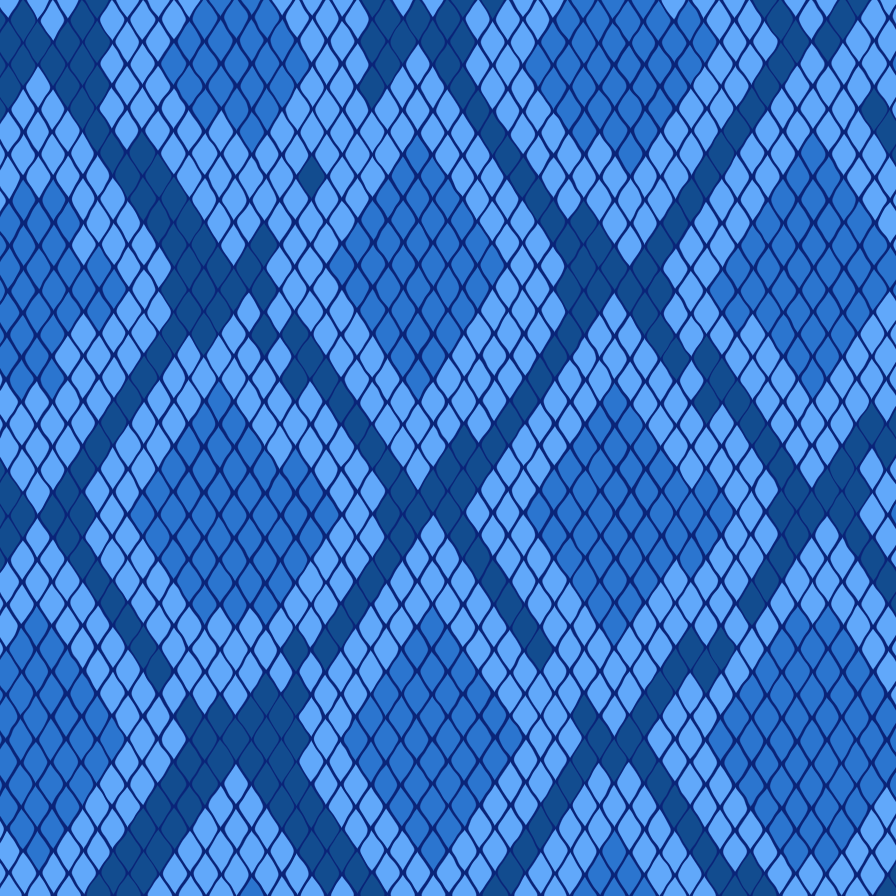
This pattern is drawn by a Shadertoy shader. Its source:

```glsl
float hash(vec2 p) {
    vec3 q = fract(p.xyx * vec3(0.1031, 0.103, 0.0973));
    q += dot(q, q.yzx + 33.33);
    return fract((q.x + q.y) * q.z);
}

float noise(vec2 p) {
    vec2 i = floor(p), f = fract(p);
    f = f * f * (3.0 - 2.0 * f);
    return mix(mix(hash(i), hash(i + vec2(1, 0)), f.x),
               mix(hash(i + vec2(0, 1)), hash(i + vec2(1, 1)), f.x), f.y);
}

// Nearest centre of a staggered lattice with unit spacing
vec2 staggeredCentre(vec2 q) {
    vec2 a = round(q), b = floor(q) + 0.5;
    vec2 da = abs(q - a), db = abs(q - b);
    return da.x + da.y < db.x + db.y ? a : b;
}

// Large blotches: 0 = dark band, 1 = pale ring, 2 = inner patch
int blotchZone(vec2 p, float ragged) {
    int zone = 0;
    float column = round((p.x - 0.475) / 0.216);
    for (int k = -1; k <= 1; k++) {
        float i = column + float(k);
        float y0 = 0.685 - 0.257 * mod(i, 2.0);
        float j = round((p.y - y0) / 0.514);
        vec2 id = vec2(i, j) + 20.0;
        float size = hash(id * 1.7);
        vec2 jitter = vec2(hash(id + 7.3), hash(id + 51.9)) - 0.5;
        vec2 d = abs(p - vec2(0.475 + 0.216 * i, y0 + 0.514 * j) - 0.02 * jitter);
        float diamond = d.x / 0.192 + d.y / 0.242 + ragged;
        float outer = max(diamond, d.x / mix(0.132, 0.185, size));
        if (outer < 1.0) zone = max(zone, 1);
        if (diamond < mix(0.42, 0.7, size)) zone = 2;
    }
    return zone;
}

void mainImage(out vec4 fragColor, in vec2 fragCoord) {
    vec2 uv = fragCoord / iResolution.y;

    // Gentle bending of the rows plus a fine wobble of the outlines
    vec2 p = uv + 0.005 * (vec2(noise(uv * 7.0), noise(uv * 7.0 + 31.0)) - 0.5);
    p += 0.0016 * (vec2(noise(uv * 90.0), noise(uv * 90.0 + 57.0)) - 0.5);

    // Small scales
    vec2 pitch = vec2(0.0339, 0.0502), origin = vec2(0.4826, 0.4514);
    vec2 q = (p - origin) / pitch;
    vec2 cell = staggeredCentre(q);
    vec2 s = 2.0 * abs(q - cell);
    float scaleShape = s.x + sqrt(s.y * s.y + 0.02);
    float variation = hash(cell * 2.0 + 80.0) - 0.5;

    // One flat colour per scale
    int zone = blotchZone(cell * pitch + origin, 0.07 * variation);
    vec3 scaleColour = zone == 0 ? vec3(0.07, 0.30, 0.56)
                     : zone == 1 ? vec3(0.38, 0.66, 0.98)
                                 : vec3(0.17, 0.46, 0.81);

    // Gaps are finer between the dark scales
    float edge = (zone == 0 ? 0.96 : 0.92) + 0.04 * variation;
    float blur = 50.0 / iResolution.y;
    float inside = 1.0 - smoothstep(edge - blur, edge + blur, scaleShape);
    fragColor = vec4(mix(vec3(0.04, 0.14, 0.47), scaleColour, inside), 1.0);
}
```
